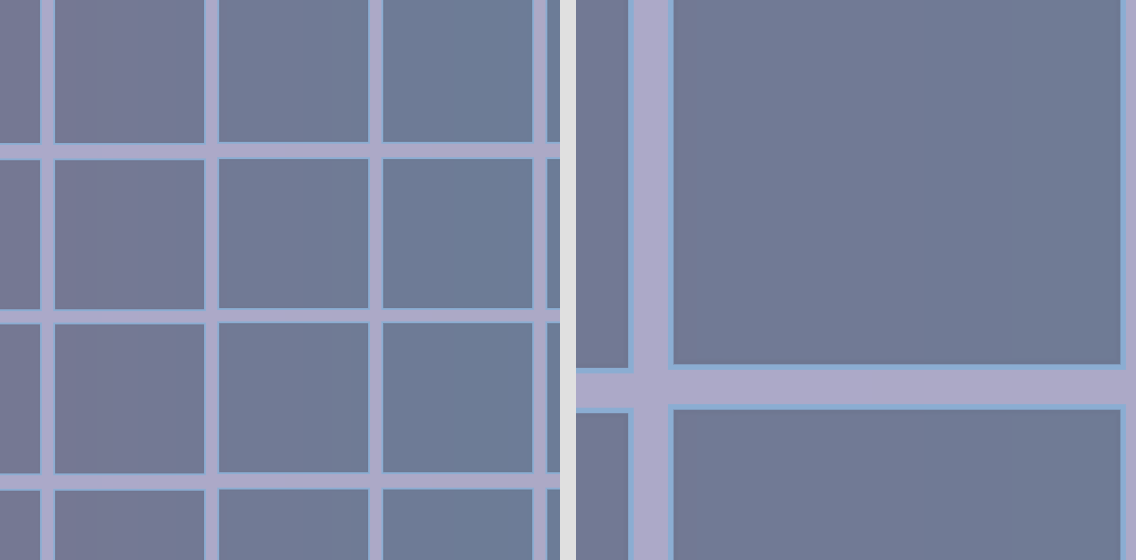
Left: the whole. Right: its middle third, enlarged.
Write a Shadertoy shader that draws this pattern.

```glsl
// Slate-blue square tiles divided by lavender bars with thin pale-blue rims.

// Signed offset from the nearest bar centre
float barOffset(float x, float first, float period) {
    return (fract((x - first) / period + 0.5) - 0.5) * period;
}

// Cool gradient across the tiles, with faint vertical bands
vec3 tileColor(float x) {
    float banded = (floor(x * 7.4) + 0.5) / 7.4;
    float t = clamp(mix(x, banded, 0.45), 0.0, 1.0);
    return mix(vec3(0.462, 0.469, 0.575), vec3(0.422, 0.488, 0.592), t);
}

void mainImage(out vec4 fragColor, in vec2 fragCoord) {
    vec2 uv = fragCoord / iResolution.xy;
    float soft = 0.65 / min(iResolution.x, iResolution.y);

    // The left columns sit slightly lower than the right ones
    float y = uv.y + 0.0021 * (1.0 - step(0.3776, uv.x));

    // Every second horizontal bar is thinner
    float row = floor((y - 0.1413) / 0.295 + 0.5);
    float halfHeight = mix(0.0154, 0.0135, mod(row, 2.0));

    // Distance to the union of both bar sets, negative inside
    float vertical = abs(barOffset(uv.x, 0.0849, 0.293)) - 0.0135;
    float horizontal = abs(barOffset(y, 0.1413, 0.295)) - halfHeight;
    float d = min(vertical, horizontal);

    // Tile, then rim, then bar
    vec3 color = tileColor(uv.x);
    color *= 1.0 - 0.025 * smoothstep(0.004, 0.001, d);
    color = mix(color, vec3(0.545, 0.680, 0.825), smoothstep(soft, -soft, d));
    vec3 bar = mix(vec3(0.672, 0.664, 0.790), vec3(0.675, 0.662, 0.775), uv.x);
    color = mix(color, bar, smoothstep(soft, -soft, d + 0.0033));

    fragColor = vec4(color, 1.0);
}
```
